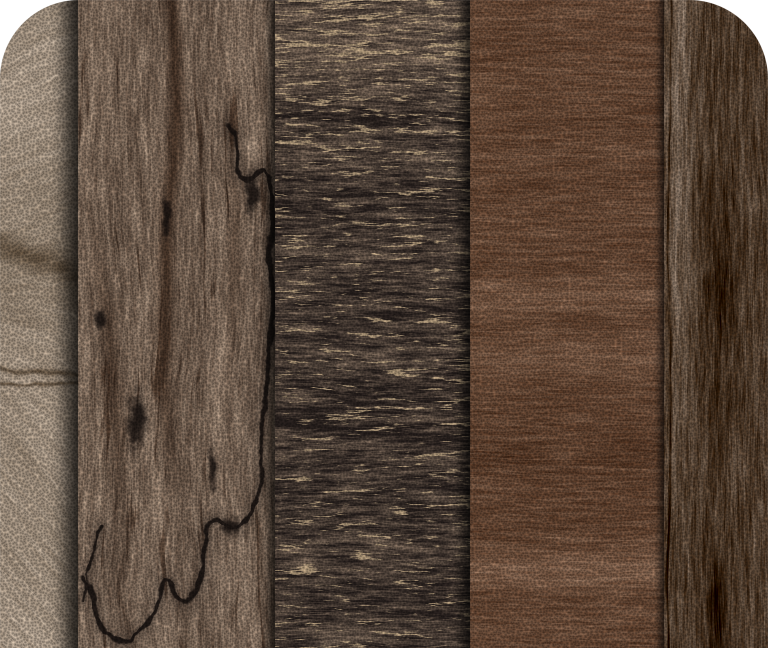
Give the GLSL for this texture, as a Shadertoy shader.

```glsl
// Five upright wooden boards, each casting a soft shadow on the one to its left.
// Fibres are stretched cellular noise, broad tone is layered sines, and
// veins and knots are distance functions. Units: canvas height = 1.
const float WIDTH = 1.185, CORNER = .122;
const float SHADOW_FLOOR = .25, GRIT = .55, VEIN_WIDTH = .003;
const vec4 EDGES = vec4(.1204, .4244, .7253, 1.0247);
const vec4 SHADOWS = vec4(.045, .022, .030, .018);
const vec3 INK = vec3(.075, .055, .048);
// Control points of the dark vein, lower left to upper right.
const vec2 VEIN[18] = vec2[18](
    vec2(.115, .135), vec2(.143, .074), vec2(.167, .005), vec2(.235, .025), vec2(.250, .130), vec2(.282, .055),
    vec2(.313, .105), vec2(.322, .210), vec2(.363, .175), vec2(.400, .221), vec2(.404, .321), vec2(.406, .383),
    vec2(.421, .491), vec2(.417, .614), vec2(.423, .750), vec2(.375, .712), vec2(.366, .770), vec2(.340, .840));
// Knots: centre, half size.
const vec4 KNOTS[6] = vec4[6](
    vec4(.210, .350, .013, .050), vec4(.154, .506, .008, .017), vec4(.329, .275, .007, .032),
    vec4(.358, .188, .024, .016), vec4(.255, .665, .006, .035), vec4(.388, .705, .012, .032));

vec2 hash2(vec2 c) {
    vec3 q = fract(c.xyx * vec3(.1031, .1030, .0973));
    q += dot(q, q.yzx + 33.33);
    return fract((q.xx + q.yz) * q.zy);
}
float cellular(vec2 p) {
    vec2 cell = floor(p), f = p - cell;
    float nearest = 4.;
    for (int k = 0; k < 9; k++) {
        vec2 o = vec2(k % 3 - 1, k / 3 - 1), r = o + hash2(cell + o) - f;
        nearest = min(nearest, dot(r, r));
    }
    return sqrt(nearest);
}
// Signed fibre pattern; the caller stretches p along the grain.
float fibres(vec2 p) {
    float sum = 0., amp = 1.;
    for (int i = 0; i < 4; i++, amp *= .9) {
        sum += amp * (cellular(p) - .47);
        p = p * vec2(1.8, 1.7) + 7.3;
    }
    return sum;
}
float waves(vec2 p) {
    float sum = 0., amp = .5;
    for (int i = 0; i < 4; i++, amp *= .55) {
        sum += amp * sin(p.x + 1.3 * sin(p.y));
        p = mat2(.8, .6, -.6, .8) * p * 1.8 + 2.1;
    }
    return sum;
}
float band(float x, float centre, float width) {
    float d = (x - centre) / width;
    return exp(-d * d);
}
float segment(vec2 p, vec2 a, vec2 b) {
    vec2 ab = b - a;
    return length(p - a - ab * clamp(dot(p - a, ab) / dot(ab, ab), 0., 1.));
}
// Pale, slanting streaks.
vec3 paleBoard(vec2 p) {
    float y = p.y + mix(1.1, -.4, smoothstep(.15, .75, p.y)) * p.x, w = p.y + .005 * waves(p * 45.);
    float tone = .06 * fibres(vec2(p.x * 7., y * 60.)) + .04 * waves(vec2(y * 16., p.x * 9.));
    tone -= .15 * band(w + .4 * p.x, .622, .02) + .07 * band(w, .55, .07);
    tone -= .22 * (band(w + .1 * p.x, .432, .004) + band(w, .408, .003));
    return vec3(.605, .545, .48) + tone;
}
// Distance to the smoothed vein and its side branch.
float veinDistance(vec2 p) {
    float d = segment(p, vec2(.125, .075), vec2(.158, .185)) + .0015;
    for (int i = 1; i < 17; i++) {
        vec2 v = VEIN[i], a = .5 * (VEIN[i - 1] + v), b = .5 * (v + VEIN[i + 1]), last = a;
        for (float t = .25; t < 1.1; t += .25) {
            vec2 next = mix(mix(a, v, t), mix(v, b, t), t);
            d = min(d, segment(p, last, next));
            last = next;
        }
    }
    return d;
}
// Upright grain with stains, ink-dark veins and knots.
vec3 veinedBoard(vec2 p, float px) {
    vec2 q = p + .005 * vec2(waves(p.yx * vec2(45, 60)), waves(p * 70.));
    float x = p.x + .008 * waves(p.yx * vec2(9, 14)), ragged = waves(p * 160.);
    float tone = .68 + .34 * fibres(vec2(p.y * 9., x * 100.)) + .16 * waves(vec2(x * 55., p.y * 4.));
    float stain = band(x, .262 + .012 * sin(p.y * 9.), .014) * smoothstep(.15, .5, p.y);
    stain += .7 * band(x + .09 * p.y, .205, .014) * band(p.y, .43, .2) + .5 * band(x, .355, .012) * band(p.y, .62, .2);
    stain += .8 * smoothstep(.25, .75, fibres(vec2(p.y * 2.5, x * 42.)));
    vec3 col = mix(vec3(.20, .145, .11), vec3(.59, .51, .44), clamp(tone, 0., 1.15));
    col *= 1. - vec3(.45, .52, .57) * min(stain, 1.);
    float vein = veinDistance(q) + .0015 * ragged;
    float ink = .92 - .92 * smoothstep(VEIN_WIDTH - px, VEIN_WIDTH + .002 + px, vein);
    ink = max(ink, .45 * exp(-max(vein, 0.) * 100.));
    for (int i = 0; i < 6; i++) {
        float r = length((q - KNOTS[i].xy) / KNOTS[i].zw) + .3 * ragged;
        ink = max(ink, .85 - .85 * smoothstep(.3, 1.4, r));
    }
    return mix(col, INK, ink);
}
// Rough level grain with pale splinters.
vec3 roughBoard(vec2 p) {
    float y = p.y + .005 * waves(p * vec2(9, 18)), light = smoothstep(.68, .95, p.y);
    float tone = .42 + .55 * fibres(vec2(p.x * 9., y * 90.)) + .15 * waves(vec2(y * 42., p.x * 3.));
    tone += .3 * light - .3 * (band(y, .815, .008) + band(y + .1 * p.x, .39, .012));
    vec3 col = mix(vec3(.135, .108, .1), vec3(.47, .4, .34), clamp(tone, 0., 1.2));
    float splinter = fibres(vec2(p.x * 11. + 3., y * 95. + 11.)) + .2 * light;
    return mix(col, vec3(.71, .62, .49), .75 * smoothstep(.15, .6, splinter));
}
// Reddish, fine level lines and lighter bands.
vec3 smoothBoard(vec2 p) {
    float y = p.y + .005 * waves(p * vec2(7, 11));
    float tone = .085 * fibres(vec2(p.x * 8., y * 130.)) + .02 * waves(vec2(y * 60., p.x * 4.));
    tone += .05 * (band(y, .535, .025) + band(y, .44, .03)) + .08 * band(y, .12, .03) - .03 * band(y, .3, .08);
    return vec3(.385, .275, .205) + tone * vec3(1, .95, .88);
}
// Dark upright grain, lighter on its left.
vec3 darkBoard(vec2 p) {
    float x = p.x + .004 * waves(p.yx * vec2(10, 20));
    float tone = .14 * fibres(vec2(p.y * 7., x * 110.)) + .14 * band(x, 1.045, .02) * smoothstep(0., .8, p.y);
    tone -= .12 * band(x, 1.11, .022) * band(p.y, .53, .2) + .18 * band(x, 1.033, .002);
    return vec3(.315, .245, .185) + tone - .2 * band(x, 1.105, .015) * band(p.y, .06, .1);
}
void mainImage(out vec4 fragColor, in vec2 fragCoord) {
    vec2 p = fragCoord / iResolution.xy * vec2(WIDTH, 1);
    float px = .7 / iResolution.y;
    vec3 col = paleBoard(p), boards[4] = vec3[4](veinedBoard(p, px), roughBoard(p), smoothBoard(p), darkBoard(p));
    // Shade left of each edge, then lay the next board.
    for (int i = 0; i < 4; i++) {
        float d = p.x - EDGES[i];
        col *= mix(SHADOW_FLOOR, 1., smoothstep(-.006, SHADOWS[i], -d));
        col = mix(col, boards[i], smoothstep(-px, px, d));
    }
    col *= 1. + GRIT * (cellular(p * 240.) - .47);
    // Two rounded upper corners on white.
    vec2 c = vec2(abs(p.x - .5 * WIDTH) - .5 * WIDTH, p.y - 1.) + CORNER;
    float outside = smoothstep(-px, px, length(max(c, 0.)) - CORNER);
    fragColor = vec4(mix(clamp(col, 0., 1.), vec3(1), outside), 1);
}
```
